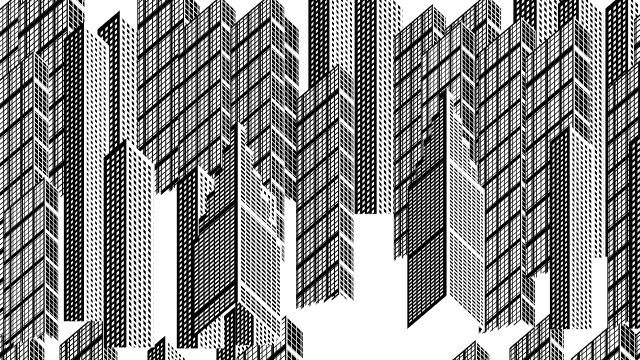
Write a Shadertoy shader that draws this pattern.

```glsl
// Crowded black and white skyline of skewed towers with gridded windows.

// Proportions of one kind of tower; pairs hold (across, up) or (period, fill).
struct Style {
    vec2 faceWidths;   // left, right
    vec2 cell;         // window pitch
    vec2 fill;         // pane share of the pitch
    vec2 storey;       // wide bands
    float pillarFill;  // pane share between thick uprights
    float margin;      // blank wall along the edges
    float roofDrop;    // height of a roof step
    float footDrop;    // height of a foot step
    float flatFoot;    // 1 = level foot, 0 = skewed foot
};

const float INK = 0.01;
const float PAPER = 1.0;
const float STEP_WIDTH = 0.022;
const vec2 SLOPES = vec2(0.85, 0.95);

float hash(vec2 p) {
    vec3 q = fract(p.xyx * 0.1031);
    q += dot(q, q.yzx + 33.33);
    return fract((q.x + q.y) * q.z);
}

float edge(float dist, float px) {
    return clamp(dist / px + 0.5, 0.0, 1.0);
}

float inside(float x, float low, float high, float px) {
    return edge(x - low, px) * edge(high - x, px);
}

// Box-filtered stripes: each period is lit for its first "fill" share.
float pulseIntegral(float t, float fill) {
    return floor(t) * fill + min(fract(t), fill);
}

float stripes(float x, float period, float fill, float blur) {
    float w = blur / period, a = x / period - 0.5 * w;
    return (pulseIntegral(a + w, fill) - pulseIntegral(a, fill)) / w;
}

// Coverage below a limit that falls by "drop" at every step away from the corner.
float belowSteps(float d, float h, float limit, float drop, float px) {
    float t = d / STEP_WIDTH, n = floor(t);
    float next = clamp(1.0 + (fract(t) - 1.0) * STEP_WIDTH / px, 0.0, 1.0);
    float here = edge(limit - drop * n - h, px);
    return mix(here, edge(limit - drop * (n + 1.0) - h, px), next);
}

// Share of window pane on a face; d runs from the corner, h along the skewed height.
float windowPanes(Style s, float d, float depth, float right, float scale, float px) {
    vec2 cell = s.cell * scale;
    float panes = stripes(d - s.margin, cell.x, s.fill.x, px);
    panes *= stripes(depth, cell.y, s.fill.y, px * 1.2);
    panes *= stripes(depth, s.storey.x * scale, s.storey.y, px * 1.2);
    return panes * stripes(d, cell.x * 3.0, mix(s.pillarFill, 1.0, right), px);
}

// Paints one tower: dark walls on the left face, pale walls on the right.
float drawTower(float tone, vec2 p, Style s, float corner, float top, float foot,
                float scale, float px) {
    vec2 widths = s.faceWidths * scale;
    float x = p.x - corner, d = abs(x);
    float body = inside(x, -widths.x, widths.y, px);
    if (body <= 0.0) return tone;

    float right = edge(x, px);
    float h = p.y + d * (x < 0.0 ? SLOPES.x : SLOPES.y);
    float width = x < 0.0 ? widths.x : widths.y;
    float soft = px * 1.3;
    body *= belowSteps(d, h, top, s.roofDrop, soft);
    body *= 1.0 - belowSteps(d, mix(h, p.y, s.flatFoot), foot, s.footDrop, soft);

    float inset = inside(d, s.margin, width - s.margin * 0.6, px);
    inset *= belowSteps(d, h, top - s.margin * 1.6, s.roofDrop, soft);
    inset *= edge(h - foot - s.margin, soft);
    float panes = inset * windowPanes(s, d, top - h, right, scale, px);
    return mix(tone, mix(panes, 1.0 - panes, right), body);
}

// Paints a row of scattered towers; ranges hold (lowest, highest).
float drawRow(float tone, vec2 p, float row, float pitch, float presence, Style main,
              Style other, float mainShare, vec2 topRange, vec2 footRange, float px) {
    for (int i = -1; i <= 1; i++) {
        float id = floor(p.x / pitch) + float(i);
        vec2 seed = vec2(id + 37.0, row * 17.0 + 5.0);
        if (hash(seed) > presence) continue;
        float corner = (id + mix(0.32, 0.68, hash(seed + 3.7))) * pitch;
        float top = mix(topRange.x, topRange.y, hash(seed + 11.3));
        float foot = mix(footRange.x, footRange.y, hash(seed + 23.9));
        float scale = mix(0.82, 1.08, hash(seed + 41.1));
        Style s = other;
        if (hash(seed + 59.3) < mainShare) s = main;
        s.fill += 0.1 * (hash(seed + 71.7) - 0.5);
        tone = drawTower(tone, p, s, corner, top, foot, scale, px);
    }
    return tone;
}

void mainImage(out vec4 fragColor, in vec2 fragCoord) {
    vec2 p = fragCoord / iResolution.y;
    float px = 1.0 / iResolution.y;

    Style glass = Style(vec2(0.13, 0.045), vec2(0.0123, 0.0148), vec2(0.8, 0.8),
                        vec2(0.086, 0.86), 0.87, 0.003, 0.0, -0.012, 0.0);
    Style stone = Style(vec2(0.06, 0.075), vec2(0.0128, 0.0152), vec2(0.5, 0.54),
                        vec2(1.0, 1.0), 1.0, 0.007, 0.0, 0.0, 1.0);
    Style gable = Style(vec2(0.118, 0.115), vec2(0.0135, 0.0108), vec2(0.76, 0.5),
                        vec2(0.21, 0.94), 1.0, 0.009, 0.045, 0.0, 0.0);

    // Rows from the back to the front
    float tone = 1.0;
    tone = drawRow(tone, p, 0.0, 0.18, 0.65, glass, stone, 0.6, vec2(0.05, 0.17), vec2(-0.5), px);
    tone = drawRow(tone, p, 1.0, 0.14, 1.0, glass, stone, 0.75, vec2(0.96, 1.12), vec2(0.25, 0.5), px);
    tone = drawRow(tone, p, 2.0, 0.17, 0.85, glass, stone, 0.65, vec2(0.82, 1.04), vec2(0.05, 0.3), px);
    tone = drawRow(tone, p, 3.0, 0.21, 0.6, stone, glass, 0.85, vec2(0.5, 0.9), vec2(0.02, 0.16), px);
    tone = drawRow(tone, p - vec2(0.21, 0.0), 4.0, 0.74, 1.0, gable, gable, 1.0,
                   vec2(0.62, 0.82), vec2(0.14, 0.2), px);

    fragColor = vec4(vec3(mix(INK, PAPER, tone)), 1.0);
}
```
